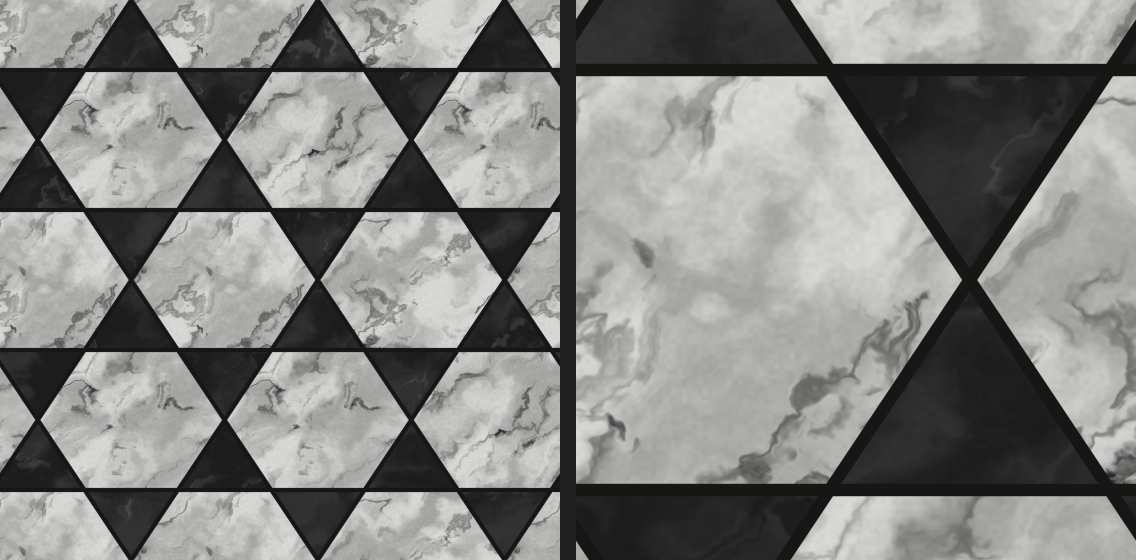
Left, the full canvas; right, a detail of the centre.
Reproduce this pattern procedurally as a Shadertoy shader.

```glsl
// Trihexagonal marble floor: pale veined hexagons and dark triangles in black joints.
// Three families of parallel lines cut the plane; each rhombus between the diagonals
// holds one hexagon and two triangles, filled with warped value noise.

float hash(vec2 p) {
    vec3 q = fract(p.xyx * 0.1031);
    q += dot(q, q.yzx + 33.33);
    return fract((q.x + q.y) * q.z);
}

float noise(vec2 p) {
    vec2 i = floor(p), f = fract(p);
    f = f * f * (3.0 - 2.0 * f);
    return mix(mix(hash(i), hash(i + vec2(1, 0)), f.x),
               mix(hash(i + vec2(0, 1)), hash(i + vec2(1, 1)), f.x), f.y);
}

float fbm(vec2 p) {
    float sum = 0.0, amp = 0.5;
    for (int i = 0; i < 5; i++) {
        sum += amp * noise(p);
        p = mat2(1.6, 1.2, -1.2, 1.6) * p + 17.3;
        amp *= 0.5;
    }
    return sum / 0.97;
}

// Thin ridge where the noise crosses its middle value
float ridge(vec2 p, float width) {
    return 1.0 - smoothstep(0.0, width, abs(fbm(p) - 0.5));
}

// Stone coordinates: stretched along the rising diagonal, then warped
vec2 stoneSpace(vec2 p, vec2 seed) {
    vec2 q = vec2(dot(p, vec2(0.77, 0.64)) * 11.0, dot(p, vec2(-0.64, 0.77)) * 21.0);
    vec2 w = p * 19.0 + seed;
    return q + seed + 1.7 * (vec2(fbm(w), fbm(w + 41.0)) - 0.5);
}

float paleMarble(vec2 p, vec2 seed, float busy) {
    vec2 q = stoneSpace(p, seed);
    float cloud = smoothstep(0.3, 0.76, fbm(q));
    float patches = smoothstep(0.4, 0.68, fbm(q * 0.8 + 53.0) + 0.05 * busy);
    float vein = ridge(q * 0.85 + 29.0, 0.065) * patches;
    float spots = smoothstep(0.64, 0.85, fbm(q * 1.9 + 71.0)) * (0.4 + patches);
    return max(0.84 - 0.2 * cloud - 0.27 * vein - 0.36 * spots, 0.15);
}

float darkMarble(vec2 p, vec2 seed) {
    vec2 q = stoneSpace(p, seed);
    float cloud = smoothstep(0.3, 0.76, fbm(q * 0.8));
    float wisp = ridge(q * 0.7 + 37.0, 0.06) * smoothstep(0.45, 0.72, fbm(q * 0.6 + 11.0));
    return 0.11 + 0.09 * cloud + 0.11 * wisp;
}

void mainImage(out vec4 fragColor, in vec2 fragCoord) {
    // Three repeats across, four hexagon rows up
    vec2 g = fragCoord / iResolution.xy * vec2(3, 4) - vec2(0.703, 0);

    // Rhombus between the diagonals, and its hexagon centre
    vec2 diag = g.x + vec2(0.5, -0.5) * g.y;
    vec2 cell = floor(diag);
    vec2 centre = vec2(0.5 * (cell.x + cell.y + 1.0), cell.x - cell.y);
    vec2 local = (g - centre) / vec2(3, 4);
    vec2 id = mod(centre, vec2(3, 4));

    // Tile kind: 0 for hexagon, +1 or -1 for the triangle above or below
    float rise = g.y - centre.y;
    float side = sign(rise) * step(0.5, abs(rise));

    float tone;
    vec2 seed;
    if (side == 0.0) {
        // One busier slab per row, swaying sideways from row to row
        float busyColumn = 1.0 + 0.5 * abs(mod(id.y + 3.0, 4.0) - 2.0);
        float busy = step(abs(mod(id.x - busyColumn + 1.5, 3.0) - 1.5), 0.25);
        seed = vec2(23.0 * mod(id.y, 2.0), 31.0 * busy) + 5.0;
        tone = paleMarble(local, seed, busy);
    } else {
        vec2 key = 2.0 * id + 7.0 * side + 20.0;
        seed = 90.0 * vec2(hash(key), hash(key + 13.0));
        tone = darkMarble(local, seed);
    }

    // Fine grain
    tone += (noise(local * 330.0 + seed) - 0.5) * (side == 0.0 ? 0.035 : 0.012);

    // Joints: distance to the nearest of the three line families
    vec2 toDiag = abs(diag - round(diag)) / sqrt(13.0);
    float toFlat = abs(fract(g.y) - 0.5) / 4.0;
    float dist = min(toFlat, min(toDiag.x, toDiag.y));
    float pixel = 1.0 / min(iResolution.x, iResolution.y);
    float joint = 1.0 - smoothstep(0.0037 - 0.7 * pixel, 0.0037 + 0.7 * pixel, dist);
    tone = mix(tone, 0.085, joint);

    fragColor = vec4(tone * vec3(1.0, 1.0, 0.99), 1.0);
}
```
